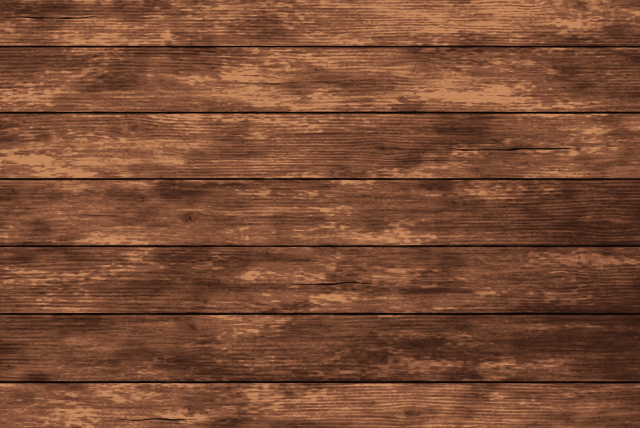
This texture is drawn by a Shadertoy shader. Its source:

```glsl
const float PITCH = 0.1568;      // plank height
const float FIRST_SEAM = 0.107;  // lowest seam
const float TAU = 6.2831853;

float hash(vec2 p) {
    vec3 q = fract(vec3(p.xyx) * 0.1031);
    q += dot(q, q.yzx + 33.33);
    return fract((q.x + q.y) * q.z);
}

float noise(vec2 p) {
    vec2 cell = floor(p), f = fract(p);
    f = f * f * (3.0 - 2.0 * f);
    return mix(mix(hash(cell), hash(cell + vec2(1, 0)), f.x),
               mix(hash(cell + vec2(0, 1)), hash(cell + vec2(1, 1)), f.x), f.y);
}

float fbm(vec2 p) {
    float sum = 0.0, amp = 0.45;
    for (int i = 0; i < 5; i++) {
        sum += amp * noise(p);
        p = mat2(0.98, 0.2, -0.2, 0.98) * p * 2.03 + vec2(17.3, 9.1);
        amp *= 0.58;
    }
    return sum;
}

// Brown ramp from gap black to scraped highlight
vec3 woodColor(float tone) {
    vec3 ramp[6] = vec3[6](
        vec3(0.08, 0.04, 0.02), vec3(0.24, 0.13, 0.09), vec3(0.37, 0.22, 0.15),
        vec3(0.47, 0.29, 0.20), vec3(0.57, 0.36, 0.25), vec3(0.77, 0.53, 0.36));
    float s = clamp(tone, 0.0, 1.0) * 5.0;
    int i = min(int(s), 4);
    return mix(ramp[i], ramp[i + 1], s - float(i));
}

float plankTone(float row) {
    float tones[7] = float[7](0.11, -0.10, -0.03, 0.0, 0.10, 0.02, 0.12);
    return tones[int(clamp(row + 1.0, 0.0, 6.0))];
}

// Bends the grain around knots; x is the bend, y the dark core
vec2 knots(vec2 local, float row, float aspect) {
    vec2 result = vec2(0.0);
    for (float k = 0.0; k < 2.0; k++) {
        vec2 seed = vec2(row + 11.0, k * 7.0 + 3.0);
        vec2 center = vec2(aspect * hash(seed), PITCH * mix(0.25, 0.85, hash(seed + 5.0)));
        vec2 d = local - center;
        d.x += d.y * (hash(seed + 9.0) - 0.5) * 2.0;
        float spread = exp(-dot(d * vec2(22, 45), d * vec2(22, 45)));
        float r = length(d * vec2(90, 105)) + 0.8 * (noise(local * 120.0) - 0.5);
        result.x += d.y * spread * 0.65;
        result.y += exp(-r * r) * (0.65 + 0.35 * sin(r * 9.0)) * step(0.35, hash(seed + 13.0));
    }
    return result;
}

// Thin tapering split that wanders along the plank
float crack(vec2 local, float row, float aspect, float aa) {
    float halfLength = 0.05 + 0.12 * hash(vec2(row + 31.0, 4.0));
    float along = (local.x - aspect * fract(0.88 + 0.64 * row)) / halfLength;
    float path = PITCH * 0.45 + 0.006 * (noise(vec2(local.x * 22.0, row)) - 0.5);
    float width = 0.0022 * (1.0 - along * along) * (0.3 + noise(vec2(local.x * 45.0, row + 8.0)));
    float strength = mix(0.4, 0.9, mod(row, 2.0));
    return strength * step(abs(along), 1.0) * (1.0 - smoothstep(width - aa, width + aa, abs(local.y - path)));
}

// Long thin fibres and growth rings
float grainTone(vec2 p, float lines) {
    float fibre = noise(p * vec2(13, 240)) + noise(p * vec2(38, 330) + 9.0) - 1.0;
    float streaks = fbm(p * vec2(2.2, 48)) - 0.5;
    float swirl = fbm(p * vec2(1.3, 8)) * 3.0;
    float rings = sin(TAU * (p.y * lines / PITCH + swirl));
    float ringFade = smoothstep(0.25, 0.7, noise(p * vec2(3, 14) + 41.0));
    return 0.25 * fibre + 0.65 * streaks + 0.12 * rings * ringFade;
}

// Broad patches, ragged pale scrapes and porous dark stains
float wearTone(vec2 p) {
    float pores = noise(p * vec2(170, 310));
    float ragged = noise(p * vec2(80, 230) + 31.0);
    float broad = fbm(p * vec2(2.4, 5) + 90.0) - 0.5;
    float patches = fbm(p * vec2(5, 14) + 70.0) - 0.5;
    float scrapeField = fbm(p * vec2(6, 24) + 23.0) + 0.3 * (ragged - 0.5);
    float scrapes = smoothstep(0.55, 0.76, scrapeField);
    float stainField = fbm(p * vec2(8, 15) + 55.0);
    float stains = smoothstep(0.48, 0.72, stainField + 0.16 * (pores - 0.5));
    float flecks = smoothstep(0.74, 0.95, noise(p * vec2(95, 260) + 12.0));
    return 0.75 * broad + 0.5 * patches + 0.34 * scrapes
         - stains * (0.10 + 0.34 * pores + 0.2 * flecks) + 0.26 * (pores - 0.5);
}

void mainImage(out vec4 fragColor, in vec2 fragCoord) {
    vec2 p = fragCoord / iResolution.y;
    float aspect = iResolution.x / iResolution.y;
    float aa = 0.7 / iResolution.y;

    // Planks of slightly uneven height
    float y = p.y - FIRST_SEAM;
    y -= 0.0045 * sin(y / (5.0 * PITCH) * 0.5 * TAU);
    float row = floor(y / PITCH);
    vec2 local = vec2(p.x, y - row * PITCH);

    // Each plank samples its own piece of wood
    vec2 knot = knots(local, row, aspect);
    vec2 wood = local + vec2(hash(vec2(row + 5.0, 2.0)) * 30.0, row * 3.0 + 20.0);
    float wave = 0.010 * (noise(wood * vec2(3.5, 9)) - 0.5);
    vec2 bent = wood - vec2(0.0, knot.x + wave);
    float lines = 17.0 + 5.0 * hash(vec2(row + 3.0, 17.0));
    float tone = plankTone(row) + grainTone(bent, lines) + wearTone(bent) - 0.4 * knot.y;

    // Darker lower right and corners
    vec2 uv = fragCoord / iResolution.xy;
    float lowRight = smoothstep(0.5, 1.0, uv.x) * (1.0 - smoothstep(0.2, 0.95, uv.y));
    tone -= 0.28 * lowRight * smoothstep(0.06, 0.13, uv.y);
    tone -= 0.4 * dot(uv - 0.5, uv - 0.5) - 0.08;
    tone = 0.63 + 0.5 * tanh(tone / 0.5);

    // Rounded plank edges, splits and seams
    float edge = min(local.y, PITCH - local.y);
    tone -= 0.16 * exp(-edge / 0.004);
    tone += 0.08 * exp(-pow((PITCH - local.y - 0.006) / 0.003, 2.0));
    vec3 color = woodColor(tone);
    vec3 gapColor = vec3(0.05, 0.025, 0.015);
    color = mix(color, gapColor, crack(local, row, aspect, aa));

    float seam = floor(y / PITCH + 0.5);
    float seamWidth = 0.0014 + 0.0008 * hash(vec2(seam + 9.0, 6.0))
                    + 0.0008 * (noise(vec2(p.x * 35.0, seam + 4.0)) - 0.5);
    color = mix(color, gapColor, 1.0 - smoothstep(seamWidth - aa, seamWidth + aa, edge));
    fragColor = vec4(color, 1.0);
}
```
